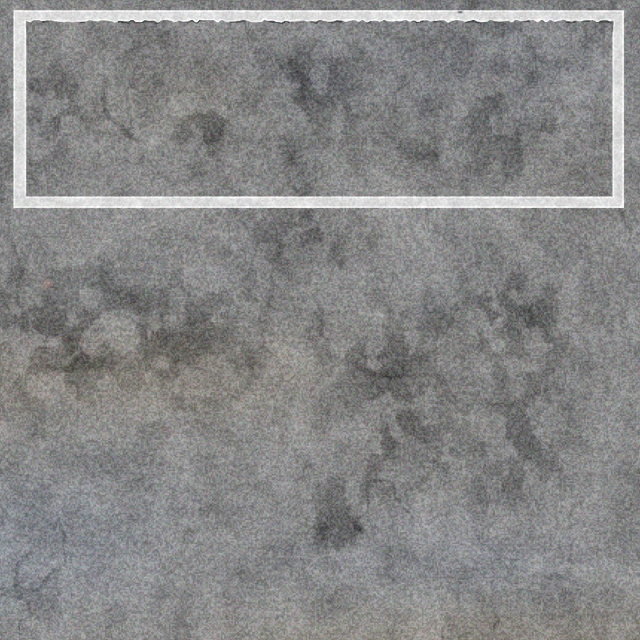
Reproduce this texture procedurally as a Shadertoy shader.

```glsl
#define BASE_GRAY 0.545
#define GRAIN_SCALE 430.0
#define GRAIN_AMOUNT 0.25
#define TINT_AMOUNT 0.075
#define MOTTLE_AMOUNT 0.17
#define STAIN_AMOUNT 0.13
#define CRACK_AMOUNT 0.09
#define FRAME_GRAY 0.86
#define FRAME_OUTER vec4(0.021, 0.675, 0.975, 0.984)
#define FRAME_INNER vec4(0.041, 0.693, 0.957, 0.967)

float hash(vec2 p) {
    vec3 q = fract(p.xyx * 0.1031);
    q += dot(q, q.yzx + 33.33);
    return fract((q.x + q.y) * q.z);
}

float noise(vec2 p) {
    vec2 cell = floor(p), f = fract(p);
    f = f * f * (3.0 - 2.0 * f);
    return mix(mix(hash(cell), hash(cell + vec2(1, 0)), f.x),
               mix(hash(cell + vec2(0, 1)), hash(cell + 1.0), f.x), f.y);
}

float fbm(vec2 p) {
    float sum = 0.0, weight = 0.5;
    for (int i = 0; i < 5; i++) {
        sum += weight * noise(p);
        p = mat2(0.8, 0.6, -0.6, 0.8) * p * 2.03 + 17.0;
        weight *= 0.5;
    }
    return sum / 0.97;
}

// Signed distance to a rectangle given as left, bottom, right, top
float rectDistance(vec2 p, vec4 r) {
    vec2 d = abs(p - 0.5 * (r.xy + r.zw)) - 0.5 * (r.zw - r.xy);
    return length(max(d, 0.0)) + min(max(d.x, d.y), 0.0);
}

float glow(vec2 p, vec2 center, vec2 radius) {
    vec2 d = (p - center) / radius;
    return exp(-dot(d, d));
}

// Broad regions where dirt gathers: x, y, radius
float dirtRegions(vec2 p) {
    vec3 regions[12] = vec3[12](
        vec3(0.80, 0.50, 0.09), vec3(0.53, 0.18, 0.07),
        vec3(0.80, 0.82, 0.09), vec3(0.50, 0.86, 0.07),
        vec3(0.27, 0.47, 0.09), vec3(0.60, 0.43, 0.08),
        vec3(0.07, 0.82, 0.07), vec3(0.82, 0.30, 0.08),
        vec3(0.08, 0.47, 0.10), vec3(0.33, 0.81, 0.06),
        vec3(0.48, 0.64, 0.07), vec3(0.63, 0.32, 0.06));
    float sum = 0.0;
    for (int i = 0; i < 12; i++)
        sum += glow(p, regions[i].xy, vec2(regions[i].z));
    return min(sum, 1.0);
}

// Thin ragged lines, mostly upright
float cracks(vec2 p) {
    vec2 warp = vec2(fbm(p * 22.0), fbm(p * 22.0 + 40.0)) - 0.5;
    float ridge = abs(noise((p + 0.06 * warp) * vec2(15.0, 6.0)) - 0.5);
    float line = 1.0 - smoothstep(0.01, 0.06, ridge);
    vec2 q = p - vec2(0.235, 0.855) + 0.02 * warp;
    float arc = 1.0 - smoothstep(0.002, 0.006, abs(length(q) - 0.075));
    arc *= smoothstep(0.01, 0.03, -q.x) * smoothstep(0.04, 0.0, q.y);
    return max(line * smoothstep(0.42, 0.66, fbm(p * 9.0 + 70.0)), arc);
}

vec3 concrete(vec2 p) {
    float mottle = fbm(p * 18.0) - 0.5;
    float ragged = fbm(p * vec2(36.0, 30.0) + 9.0);
    float dirt = dirtRegions(p);
    float stain = smoothstep(0.50, 0.66, ragged + 0.17 * dirt - 0.03);
    float streak = noise(p * vec2(14.0, 230.0)) - 0.5;
    float gray = BASE_GRAY + MOTTLE_AMOUNT * mottle + 0.025 * streak;
    gray -= STAIN_AMOUNT * stain * (0.3 + 0.7 * dirt) + 0.025 * dirt;
    gray -= CRACK_AMOUNT * cracks(p);
    gray -= 0.025 * smoothstep(0.68, 0.95, p.y);

    // Cool and warm drifts
    float cool = glow(p, vec2(0.05, 0.14), vec2(0.25, 0.12))
               + 0.7 * glow(p, vec2(0.75, 0.12), vec2(0.25, 0.08))
               + 0.5 * glow(p, vec2(0.60, 0.90), vec2(0.40, 0.10));
    float warm = glow(p, vec2(0.20, 0.41), vec2(0.35, 0.08))
               + glow(p, vec2(0.80, 0.00), vec2(0.50, 0.06))
               + 0.6 * glow(p, vec2(0.30, 0.86), vec2(0.12, 0.08));
    float drift = 0.5 * (fbm(p * 7.0 + 31.0) - 0.5);
    vec3 color = vec3(gray) + (warm - cool + drift) * vec3(0.018, 0.003, -0.022);
    float rust = glow(p, vec2(0.075, 0.554), vec2(0.007)) * noise(p * 180.0);
    return color + rust * vec3(0.25, 0.03, -0.04);
}

void mainImage(out vec4 fragColor, in vec2 fragCoord) {
    vec2 uv = fragCoord / iResolution.xy;
    float edge = 0.75 / iResolution.y;
    vec3 color = concrete(uv);

    // Painted frame, with a chipped upper inner edge
    float upper = smoothstep(0.955, 0.965, uv.y);
    float chip = upper * 0.005 * (noise(uv * 150.0) - 0.5);
    float outer = rectDistance(uv, FRAME_OUTER);
    float inner = rectDistance(uv, FRAME_INNER) + chip;
    float band = max(outer, -inner);
    float paint = 1.0 - smoothstep(-edge, edge, band);
    float rim = 1.0 - smoothstep(0.001, 0.0025, abs(band + 0.001));
    float wear = fbm(uv * 65.0) - 0.5;
    color = mix(color, vec3(FRAME_GRAY + 0.12 * wear + 0.09 * rim), paint);

    // Dark nicks beside the paint
    float underEdge = 1.0 - smoothstep(0.0005, 0.002, abs(inner + 0.0015));
    float nicks = underEdge * upper * smoothstep(0.55, 0.75, noise(uv * 85.0));
    nicks = max(nicks, glow(uv, vec2(0.719, 0.981), vec2(0.004, 0.002)));
    nicks = max(nicks, glow(uv, vec2(0.957, 0.955), vec2(0.0015, 0.005)));
    color = mix(color, vec3(0.25), 0.75 * nicks);

    // Fine neutral grain and coloured speckle
    vec2 g = uv * GRAIN_SCALE;
    float grain = 0.7 * noise(g) + 0.3 * noise(g * 0.5 + 90.0) - 0.5;
    vec3 speckle = vec3(noise(g + 11.0), noise(g + 53.0), noise(g + 97.0)) - 0.5;
    color += (GRAIN_AMOUNT * grain + TINT_AMOUNT * speckle) * mix(1.0, 0.55, paint);
    fragColor = vec4(clamp(color, 0.0, 1.0), 1.0);
}
```
